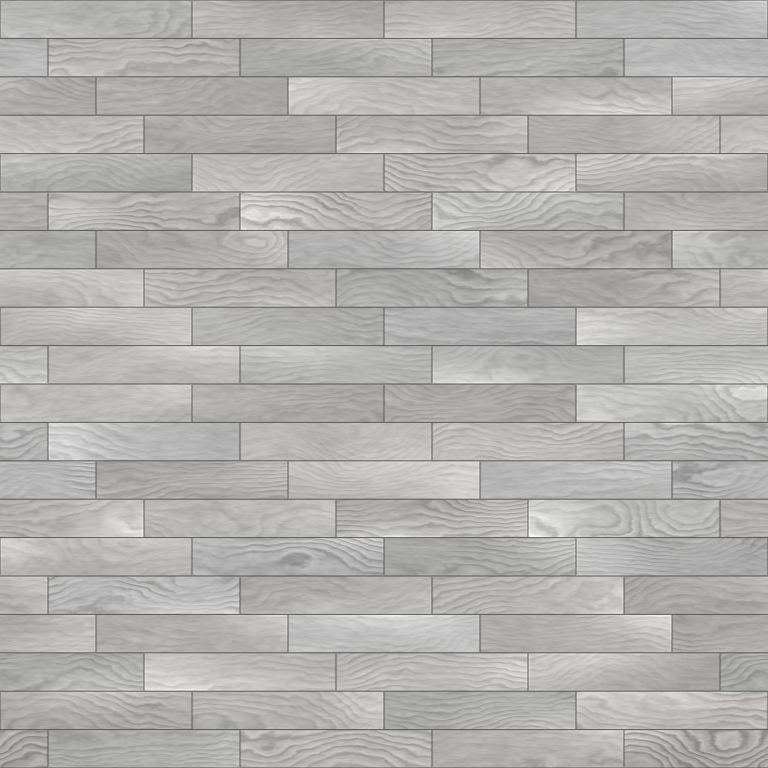
This texture is drawn by a Shadertoy shader. Its source:

```glsl
const float ROWS = 20.0;
const float COLUMNS = 4.0;
const float SEAM_HALF_WIDTH = 0.0007;
const vec3 COOL_GRAY = vec3(0.682, 0.685, 0.682);
const vec3 WARM_GRAY = vec3(0.698, 0.687, 0.680);
const vec3 SEAM_COLOR = vec3(0.33, 0.33, 0.32);

float hash(vec2 p) {
    vec3 q = fract(vec3(p.xyx) * 0.1031);
    q += dot(q, q.yzx + 33.33);
    return fract((q.x + q.y) * q.z);
}

float noise(vec2 p) {
    vec2 cell = floor(p);
    vec2 f = fract(p);
    f = f * f * (3.0 - 2.0 * f);
    float low = mix(hash(cell), hash(cell + vec2(1.0, 0.0)), f.x);
    float high = mix(hash(cell + vec2(0.0, 1.0)), hash(cell + 1.0), f.x);
    return mix(low, high, f.y);
}

float fbm(vec2 p) {
    float sum = 0.0;
    float weight = 0.5;
    for (int i = 0; i < 4; i++) {
        sum += weight * noise(p);
        p = p * 2.03 + 17.1;
        weight *= 0.5;
    }
    return sum;
}

// Independent random value per plank and purpose
float plankRandom(vec2 id, float salt) {
    return hash(id * 3.7 + salt * 19.3 + 5.0);
}

// Growth rings: a dark groove with a pale lip beside it
float ringRelief(vec2 p, vec2 seed, float density) {
    float bend = noise(p * vec2(0.45, 0.9) + seed);
    float wobble = fbm(p * vec2(1.6, 3.0) + seed + 31.0);
    float phase = 6.2832 * (p.y * density + bend * 7.0 + wobble * 1.6);
    float groove = pow(0.5 + 0.5 * sin(phase), 3.0);
    float lip = pow(0.5 + 0.5 * sin(phase + 1.9), 3.0);
    return 0.55 * lip - groove;
}

// Fine pores drawn out along the plank
float poreStreaks(vec2 p, vec2 seed) {
    float slant = (noise(p * 0.6 + seed) - 0.5) * 0.5;
    vec2 q = vec2(p.x, p.y + slant);
    float coarse = noise(q * vec2(2.5, 14.0) + seed);
    float fine = noise(q * vec2(7.0, 30.0) + seed + 9.0);
    return 0.5 * coarse + 0.5 * fine - 0.5;
}

// Soft worn patch centred near a plank border
float wornPatch(vec2 p, vec2 center, vec2 radius) {
    vec2 d = (p - center) / radius;
    return exp(-dot(d, d));
}

float seamCover(float dist, float pixel) {
    return clamp((SEAM_HALF_WIDTH - dist) / pixel + 0.5, 0.0, 1.0);
}

void mainImage(out vec4 fragColor, in vec2 fragCoord) {
    vec2 uv = fragCoord / iResolution.xy;
    float pixel = 1.0 / iResolution.y;

    // Staggered layout, restarting every ten rows
    float y = (1.0 - uv.y) * ROWS;
    float row = floor(y);
    float x = uv.x * COLUMNS - mod(mod(row, 10.0), 4.0) * 0.25;
    vec2 id = vec2(mod(floor(x), COLUMNS), row);
    vec2 local = fract(vec2(x, y));
    vec2 p = local * vec2(ROWS / COLUMNS, 1.0);
    vec2 seed = 60.0 * vec2(plankRandom(id, 1.0), plankRandom(id, 2.0));

    // Plank tone and broad mottling
    vec3 color = mix(COOL_GRAY, WARM_GRAY, plankRandom(id, 3.0));
    color += (plankRandom(id, 4.0) - 0.5) * 0.085;
    color += (fbm(p * vec2(0.7, 1.8) + seed) - 0.45) * 0.08;

    // Pale wear at one end and along one long side
    float endSide = step(0.5, plankRandom(id, 5.0)) * 5.0;
    float longSide = step(0.5, plankRandom(id, 6.0));
    float endWear = wornPatch(p, vec2(endSide, plankRandom(id, 7.0)), vec2(1.5, 0.75));
    float sideWear = wornPatch(p, vec2(5.0 * plankRandom(id, 8.0), longSide), vec2(1.9, 0.5));
    float wear = endWear * plankRandom(id, 9.0) + sideWear * plankRandom(id, 10.0);
    color += 0.12 * wear;

    // Grain, stronger in patches and on some planks
    float strength = mix(0.025, 0.085, pow(plankRandom(id, 11.0), 2.0));
    float patchiness = smoothstep(0.2, 0.75, noise(p * vec2(0.7, 1.3) + seed + 40.0));
    float rings = ringRelief(p, seed, mix(3.0, 6.0, plankRandom(id, 12.0)));
    color += rings * strength * (0.35 + patchiness + 0.5 * wear);
    color += poreStreaks(p, seed) * 0.085;

    // Pale bevel and dark seams
    vec2 border = min(local, 1.0 - local) / vec2(COLUMNS, ROWS);
    float edge = min(border.x, border.y);
    color += 0.07 * wear * (1.0 - smoothstep(0.001, 0.004, edge));
    color = mix(color, SEAM_COLOR, 0.9 * seamCover(edge, pixel));

    fragColor = vec4(clamp(color, 0.0, 1.0), 1.0);
}
```
